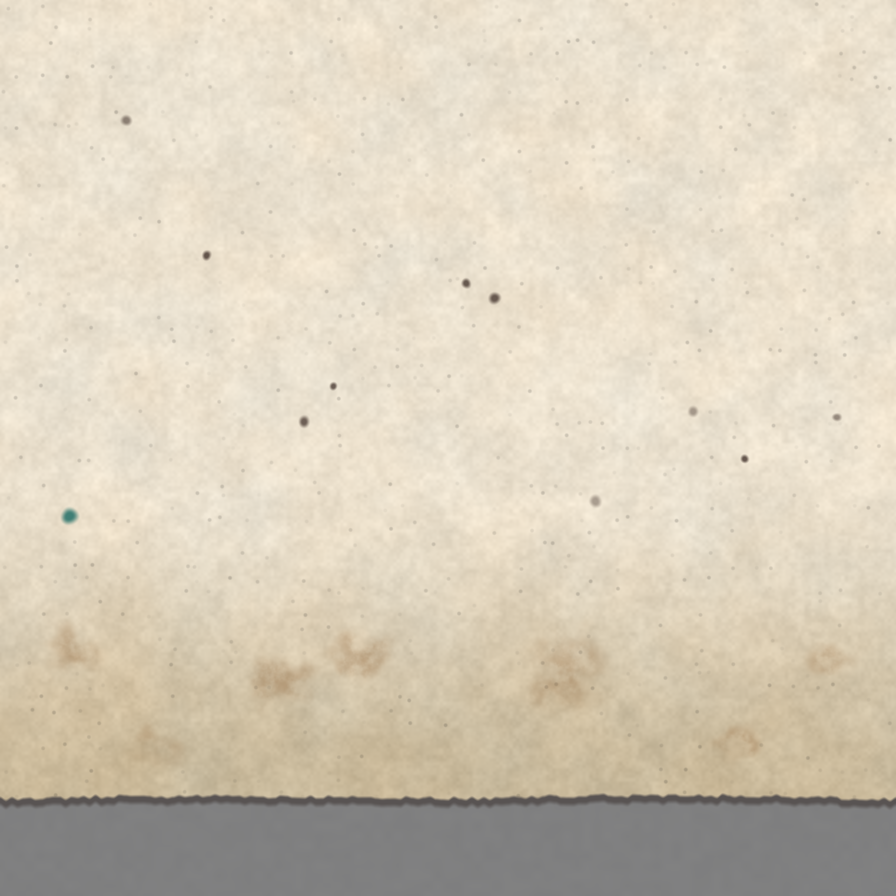
Write a WebGL 2 fragment shader that draws this texture.

```glsl
#version 300 es
precision highp float;
// Aged cream paper with flecks and foxing stains, its frayed lower edge lying on grey.

uniform vec2 u_resolution;
out vec4 fragColor;

const vec3 PAPER_LIGHT = vec3(0.922, 0.882, 0.808);
const vec3 PAPER_AGED  = vec3(0.790, 0.728, 0.608);
const vec3 BACKDROP    = vec3(0.500, 0.500, 0.502);
const vec3 EDGE_SHADOW = vec3(0.345, 0.325, 0.320);
const vec3 STAIN_COLOR = vec3(0.600, 0.450, 0.290);
const vec3 FLECK_COLOR = vec3(0.290, 0.230, 0.200);
const vec3 TEAL_FLECK  = vec3(0.130, 0.430, 0.400);

const float EDGE_HEIGHT   = 0.110;  // where the sheet ends
const float SHADOW_DEPTH  = 0.009;  // dark line under the sheet
const float AGED_TOP      = 0.480;  // upper limit of the browning
const float MOTTLE_AMOUNT = 0.085;
const float GRAIN_AMOUNT  = 0.070;
const float FIBRE_CELLS   = 75.0;
const float FIBRE_CHANCE  = 0.13;
const int   STAIN_COUNT   = 8;
const int   FLECK_COUNT   = 11;

// Integer hash giving two values in 0..1
vec2 hash2(vec2 cell) {
    uvec2 v = uvec2(ivec2(cell)) * 1664525u + 1013904223u;
    v.x += v.y * 1664525u;
    v.y += v.x * 1664525u;
    v ^= v >> 16u;
    v.x += v.y * 1664525u;
    v.y += v.x * 1664525u;
    v ^= v >> 16u;
    return vec2(v >> 8u) / 16777216.0;
}

float noise(vec2 p) {
    vec2 cell = floor(p), f = fract(p);
    f = f * f * (3.0 - 2.0 * f);
    float low  = mix(hash2(cell).x, hash2(cell + vec2(1, 0)).x, f.x);
    float high = mix(hash2(cell + vec2(0, 1)).x, hash2(cell + vec2(1, 1)).x, f.x);
    return mix(low, high, f.y);
}

float fbm(vec2 p) {
    float sum = 0.0, weight = 0.5;
    for (int i = 0; i < 4; i++) {
        sum += weight * noise(p);
        p = mat2(1.6, 1.2, -1.2, 1.6) * p + 17.0;
        weight *= 0.5;
    }
    return sum / 0.9375;
}

// Soft round spot: 1 at the centre, 0 beyond the radius
float spot(vec2 offset, float radius) {
    return 1.0 - smoothstep(0.25 * radius, radius, length(offset));
}

vec3 paper(vec2 p) {
    // Browning towards the lower edge, with cloudy mottling
    float aged = 1.0 - smoothstep(EDGE_HEIGHT, AGED_TOP, p.y + 0.07 * (fbm(p * 7.0) - 0.5));
    vec3 color = mix(PAPER_LIGHT, PAPER_AGED, aged);
    color += MOTTLE_AMOUNT * (fbm(p * 30.0 + 40.0) - 0.5);
    color += vec3(0.03, 0.0, -0.03) * (fbm(p * 14.0 + 90.0) - 0.5);

    // Fine grain at two sizes
    float grain = 0.6 * noise(p * 130.0) + 0.4 * noise(p * 270.0 + 50.0) - 0.5;
    color += GRAIN_AMOUNT * grain;

    // Faint scattered fibres
    vec2 cell = floor(p * FIBRE_CELLS);
    vec2 pick = hash2(cell + 300.0);
    vec2 center = 0.25 + 0.5 * hash2(cell + 700.0);
    float fibre = spot(fract(p * FIBRE_CELLS) - center, 0.24) * step(pick.x, FIBRE_CHANCE);
    color *= 1.0 - 0.16 * pick.y * fibre;

    // Blotchy stains near the lower edge
    vec2 warp = 0.022 * (vec2(noise(p * 55.0), noise(p * 55.0 + 80.0)) - 0.5);
    float blotch = smoothstep(0.25, 0.75, fbm(p * 60.0 + 20.0));
    for (int i = 0; i < STAIN_COUNT; i++) {
        vec2 place = hash2(vec2(i, 11)), shape = hash2(vec2(i, 12));
        vec2 at = vec2((float(i) + place.x) / float(STAIN_COUNT), mix(0.15, 0.29, place.y));
        float radius = mix(0.024, 0.044, shape.x);
        float stain = spot((p - at + warp) * vec2(0.75, 1.0), radius);
        color = mix(color, STAIN_COLOR, stain * mix(0.25, 1.0, blotch) * mix(0.2, 0.6, shape.y));
    }

    // Small dark flecks, the first one teal
    for (int i = 0; i < FLECK_COUNT; i++) {
        vec2 place = hash2(vec2(i, 31)), shape = hash2(vec2(i, 32));
        vec2 at = vec2((float(i) + place.x) / float(FLECK_COUNT), mix(0.38, 0.94, place.y));
        vec3 ink = i == 0 ? TEAL_FLECK : FLECK_COLOR;
        float radius = i == 0 ? 0.011 : mix(0.005, 0.0085, shape.x);
        float strength = i == 0 ? 0.85 : mix(0.4, 0.9, shape.y);
        color = mix(color, ink, strength * spot(p - at + 0.15 * warp, radius));
    }
    return color;
}

void main() {
    vec2 p = gl_FragCoord.xy / u_resolution.y;
    float pixel = 1.0 / u_resolution.y;

    // Slightly wavy, finely frayed sheet edge
    float edge = EDGE_HEIGHT + 0.004 * (noise(vec2(p.x * 6.0, 3.0)) - 0.5)
               + 0.004 * (noise(vec2(p.x * 150.0, 9.0)) - 0.5);
    float below = edge - p.y;

    // Contact shadow fading into the backdrop
    float shadow = 1.0 - smoothstep(0.55 * SHADOW_DEPTH, 1.3 * SHADOW_DEPTH, below);
    vec3 ground = BACKDROP + 0.012 * (noise(p * 90.0) - 0.5);
    ground = mix(ground, EDGE_SHADOW, shadow);

    float soft = max(pixel, 0.0022);
    vec3 color = mix(paper(p), ground, smoothstep(-soft, soft, below));
    fragColor = vec4(clamp(color, 0.0, 1.0), 1.0);
}
```
